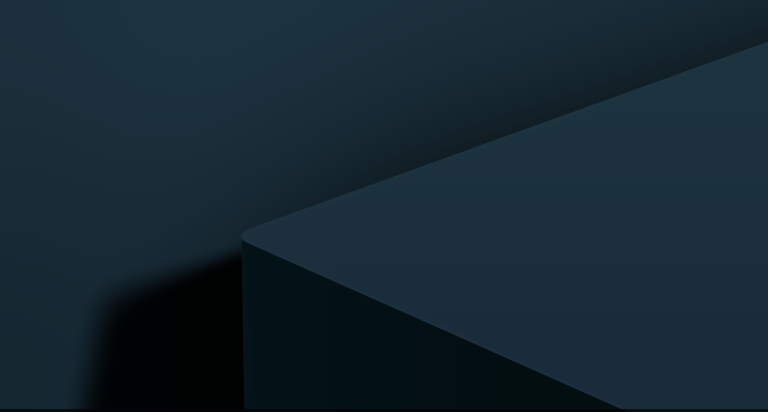
This background is drawn by a WebGL 1 fragment shader. Its source:

```glsl
precision highp float;
// A dark teal slab whose rounded corner points left across a dim wall.
// Half-plane distances shape the top, the front face and a soft cast shadow;
// broad gradients and an exponential falloff light the surfaces.

uniform vec2 u_resolution;

// Signed distance to the line through a and b, positive on its left side.
float lineSide(vec2 p, vec2 a, vec2 b) {
    vec2 along = normalize(b - a);
    return dot(p - a, vec2(-along.y, along.x));
}

// Maximum with a rounded crease of width k.
float smoothMax(float a, float b, float k) {
    float h = max(k - abs(a - b), 0.0) / k;
    return max(a, b) + 0.25 * k * h * h;
}

// Antialiased coverage of the region where d is negative.
float fill(float d, float pixel) {
    return 1.0 - smoothstep(-0.7 * pixel, 0.7 * pixel, d);
}

void main() {
    vec2 uv = gl_FragCoord.xy / u_resolution;
    vec2 p = uv * vec2(1.87, 1.0);
    float pixel = 1.0 / u_resolution.y;

    // Distances to the slab's upper and lower rims
    float upper = lineSide(p, vec2(0.588, 0.438), vec2(1.873, 0.900));
    float lower = -lineSide(p, vec2(0.588, 0.417), vec2(1.529, 0.0));
    float slab = smoothMax(upper, lower, 0.039);

    // Wall, brightest near the top left
    vec3 wall = mix(vec3(0.088, 0.162, 0.205), vec3(0.112, 0.200, 0.250),
                    smoothstep(0.1, 1.0, uv.y));
    wall *= 1.0 - 0.06 * smoothstep(0.3, 0.0, uv.x);

    // Broad shade gathering above the upper rim
    float shade = exp(-max(upper, 0.0) / 0.20) * smoothstep(0.15, 1.15, p.x);
    vec3 color = wall * (1.0 - 0.40 * shade);

    // Cast shadow, softer as it leaves the corner
    float shadowTop = lineSide(p, vec2(0.268, 0.278), vec2(0.588, 0.390));
    float shadowLeft = lineSide(p, vec2(0.202, 0.0), vec2(0.254, 0.268));
    float spread = mix(0.058, 0.030, smoothstep(0.25, 0.59, p.x));
    float shadow = smoothMax(shadowTop, shadowLeft, 0.06);
    float umbra = 1.0 - smoothstep(-spread, spread, shadow);
    umbra *= 1.0 - smoothstep(0.60, 0.66, p.x);
    vec3 umbraColor = mix(vec3(0.0, 0.012, 0.020), vec3(0.0, 0.002, 0.004),
                          smoothstep(0.25, 0.50, p.x));
    color = mix(color, umbraColor, umbra);

    // Front face, below the slab and right of its upright edge
    float upright = -lineSide(p, vec2(0.595, 0.0), vec2(0.588, 0.420));
    float front = max(-upright, p.y - 0.420);
    vec3 frontColor = mix(vec3(0.012, 0.072, 0.092), vec3(0.010, 0.054, 0.068),
                          smoothstep(0.60, 1.30, p.x));
    frontColor += vec3(0.010, 0.018, 0.022) * exp(-abs(upright) / 0.006);
    color = mix(color, frontColor, fill(front, pixel) * fill(-lower, pixel));

    // Top face with a faint lit rim
    vec3 topColor = mix(vec3(0.102, 0.172, 0.228), vec3(0.110, 0.195, 0.242),
                        smoothstep(0.10, 0.80, uv.y));
    topColor += vec3(0.012, 0.016, 0.018) * exp(-abs(slab) / 0.005);
    color = mix(color, topColor, fill(slab, pixel));

    // Thin dark band along the foot
    color = mix(color, vec3(0.015, 0.015, 0.040),
                0.8 * fill(p.y - 0.007, pixel));

    gl_FragColor = vec4(color, 1.0);
}
```
